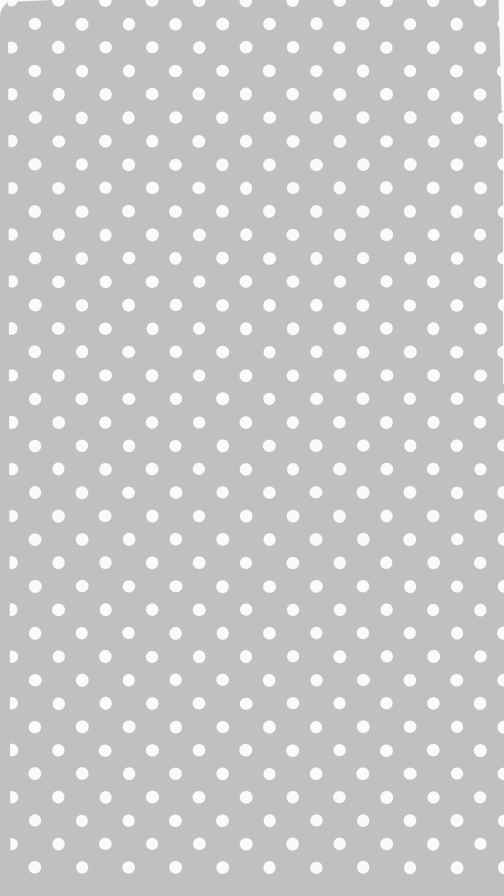
This pattern is drawn by a Shadertoy shader. Its source:

```glsl
// Staggered off-white polka dots on a grey sheet with slightly worn edges.

vec2 hash2(vec2 p) {
    return fract(sin(vec2(dot(p, vec2(127.1, 311.7)), dot(p, vec2(269.5, 183.3)))) * 43758.5453);
}

// Coverage of the half-drop dots; p is in cells, y pointing down
float dots(vec2 p, float aa) {
    float row = round((p.y - 0.012) * 2.0);
    float shift = 0.249 + 0.5 * mod(row, 2.0);
    float col = round(p.x - shift);
    vec2 id = vec2(col, row);

    // Small drift in position and roundness from dot to dot
    vec2 center = vec2(col + shift, row * 0.5 + 0.012) + (hash2(id) - 0.5) * 0.014;
    vec2 radii = 0.133 + (hash2(id + 57.0) - 0.5) * 0.012;
    float d = (length((p - center) / radii) - 1.0) * 0.133;
    float dot_ = 1.0 - smoothstep(-aa, aa, d);

    // The print stops at a slanted left margin and above the bottom edge
    float margin = 0.17 + 0.0028 * p.y;
    return dot_ * smoothstep(-aa, aa, p.x - margin) * step(row, 37.5);
}

// Coverage of the bare backing that shows past the sheet's edges
float backing(vec2 p, float aa) {
    // Rounded upper left corner, tapering along the top
    vec2 q = max(0.36 - p, 0.0);
    float corner = length(q) - 0.36;
    float top = 0.05 * (1.0 - p.x / 1.1) - p.y;

    // Stepped sliver down the right side
    float edge = p.y < 2.36 ? 10.64 + 0.028 * p.y : 10.735;
    float side = p.y < 8.2 ? p.x - edge : -1.0;
    return smoothstep(-aa, aa, max(max(corner, top), side));
}

void mainImage(out vec4 fragColor, in vec2 fragCoord) {
    // 19.12 cells fill the height, measured from the upper left
    float cell = iResolution.y / 19.12;
    vec2 p = vec2(fragCoord.x, iResolution.y - fragCoord.y) / cell;
    float aa = 0.7 / cell;

    float white = max(dots(p, aa), backing(p, aa));
    fragColor = vec4(mix(vec3(0.753), vec3(0.982), white), 1.0);
}
```
